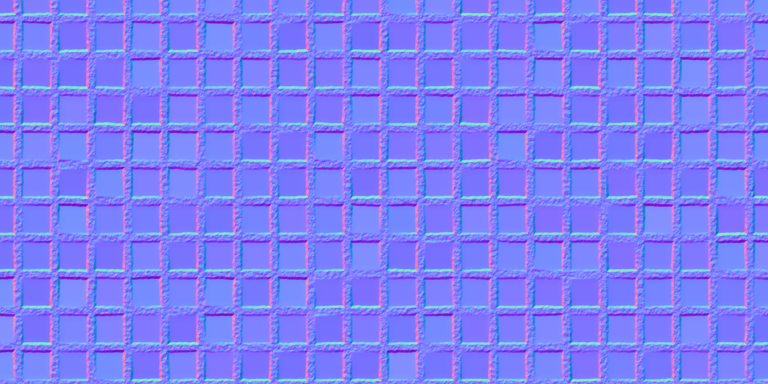
Write a Shadertoy shader that draws this texture map.

```glsl
const float TILES_DOWN = 10.5;        // tiles over the canvas height
const vec2  GRID_SHIFT = vec2(0.5, 0.0);
const float TILE_HALF = 0.428;        // half side of a tile, in cells
const float CORNER_RADIUS = 0.03;
const float BEVEL_WIDTH = 0.07;
const float TILE_HEIGHT = 0.048;
const float PILLOW_HEIGHT = 0.005;
const float PILLOW_WIDTH = 0.22;
const vec2  TILT_MIN = vec2(-0.09, -0.13);
const vec2  TILT_MAX = vec2(0.03, 0.14);
const float MAX_TWIST = 0.035;        // rotation of a tile, in radians
const float WOBBLE = 0.022;
const float RAGGEDNESS = 0.022;
const float GROUT_SCALE = 9.0;
const float GROUT_ROUGHNESS = 0.032;
const float SLOPE_STEP = 0.02;        // half width of the slope probe
const int   SAMPLES = 2;              // antialiasing samples per axis

// Integer hash giving two values in 0..1
vec2 hash2(vec2 cell) {
    uvec2 v = uvec2(ivec2(cell)) * 1664525u + 1013904223u;
    v.x += v.y * 1664525u;
    v.y += v.x * 1664525u;
    v ^= v >> 16u;
    v.x += v.y * 1664525u;
    v.y += v.x * 1664525u;
    v ^= v >> 16u;
    return vec2(v & 0xffffu) / 65535.0;
}

float cornerGradient(vec2 corner, vec2 offset) {
    return dot(hash2(corner) * 2.0 - 1.0, offset);
}

// Gradient noise, roughly -0.7..0.7
float gradientNoise(vec2 p) {
    vec2 i = floor(p), f = p - i;
    vec2 u = f * f * f * (f * (f * 6.0 - 15.0) + 10.0);
    vec2 e = vec2(1.0, 0.0);
    float low = mix(cornerGradient(i, f), cornerGradient(i + e.xy, f - e.xy), u.x);
    float high = mix(cornerGradient(i + e.yx, f - e.yx), cornerGradient(i + e.xx, f - e.xx), u.x);
    return mix(low, high, u.y);
}

// Positive inside the rounded square
float tileDepth(vec2 local) {
    vec2 q = abs(local) - TILE_HALF + CORNER_RADIUS;
    return CORNER_RADIUS - length(max(q, 0.0)) - min(max(q.x, q.y), 0.0);
}

float surfaceHeight(vec2 p) {
    vec2 cell = floor(p);
    vec2 local = p - cell - 0.5;
    vec2 tiltRandom = hash2(cell + 101.0);
    vec2 shapeRandom = hash2(cell + 307.0);

    // Uneven outline
    vec2 bent = local + (shapeRandom.x - 0.5) * 2.0 * MAX_TWIST * vec2(-local.y, local.x);
    bent += WOBBLE * vec2(gradientNoise(p * 2.3 + 40.0), gradientNoise(p * 2.3 + 90.0));
    float depth = tileDepth(bent) + RAGGEDNESS * gradientNoise(p * 8.0 + 60.0);

    // Tilted, softly pillowed tile face
    vec2 tilt = mix(TILT_MIN, TILT_MAX, vec2(tiltRandom.x, pow(tiltRandom.y, 1.4)));
    float face = TILE_HEIGHT * mix(0.7, 1.35, shapeRandom.y) + dot(tilt * vec2(-1.0, 1.0), local);
    face += PILLOW_HEIGHT * smoothstep(0.0, PILLOW_WIDTH, depth);

    // Coarse grout
    vec2 g = p * GROUT_SCALE;
    float grout = GROUT_ROUGHNESS * (gradientNoise(g) + 0.5 * gradientNoise(g * 2.1 + 30.0));

    return mix(grout, face, smoothstep(0.0, BEVEL_WIDTH, depth));
}

// Surface normal with green pointing down
vec3 surfaceNormal(vec2 p) {
    vec2 e = vec2(SLOPE_STEP, 0.0);
    float dx = surfaceHeight(p + e.xy) - surfaceHeight(p - e.xy);
    float dy = surfaceHeight(p + e.yx) - surfaceHeight(p - e.yx);
    return normalize(vec3(-dx, dy, 2.0 * SLOPE_STEP));
}

void mainImage(out vec4 fragColor, in vec2 fragCoord) {
    vec3 normalSum = vec3(0.0);
    for (int y = 0; y < SAMPLES; y++) {
        for (int x = 0; x < SAMPLES; x++) {
            vec2 jitter = (vec2(x, y) + 0.5) / float(SAMPLES) - 0.5;
            vec2 p = (fragCoord + jitter) / iResolution.y * TILES_DOWN + GRID_SHIFT;
            normalSum += surfaceNormal(p);
        }
    }
    vec3 normal = normalSum / float(SAMPLES * SAMPLES);
    fragColor = vec4(normal * 0.5 + 0.5, 1.0);
}
```
